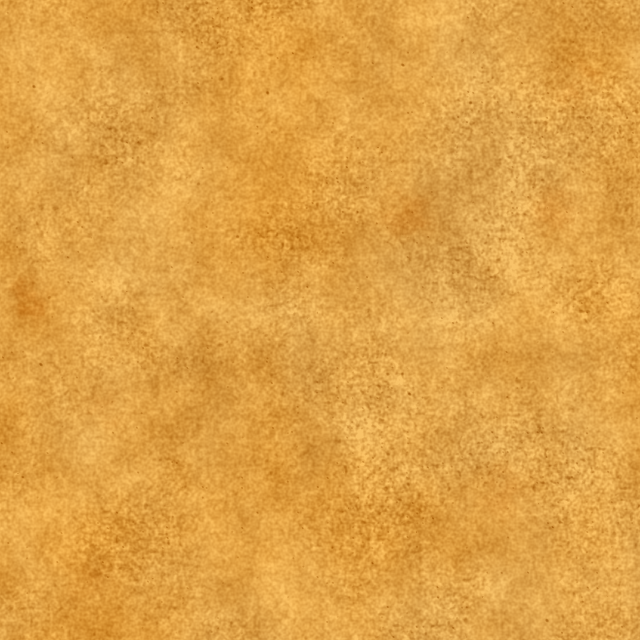
This texture is drawn by a three.js fragment shader. Its source:

```glsl
// Aged golden parchment with cloudy stains, fine fibrous grain and dark specks.
varying vec2 vUv;

vec2 hash2(vec2 p) {
  vec3 q = fract(p.xyx * vec3(0.1031, 0.1030, 0.0973));
  q += dot(q, q.yzx + 33.33);
  return fract((q.xx + q.yz) * q.zy);
}

float cornerSlope(vec2 cell, vec2 offset) {
  float angle = 6.2832 * hash2(cell + 57.0).x;
  return dot(vec2(cos(angle), sin(angle)), offset);
}

float gradientNoise(vec2 p) {
  vec2 i = floor(p), f = p - i;
  vec2 u = f * f * f * (f * (f * 6.0 - 15.0) + 10.0);
  vec2 e = vec2(1.0, 0.0);
  float low = mix(cornerSlope(i, f), cornerSlope(i + e, f - e), u.x);
  float high = mix(cornerSlope(i + e.yx, f - e.yx), cornerSlope(i + e.xx, f - e.xx), u.x);
  return mix(low, high, u.y);
}

float fbm(vec2 p) {
  float sum = 0.0, amp = 1.0;
  for (int i = 0; i < 5; i++) {
    sum += amp * gradientNoise(p);
    p = mat2(1.6, 1.2, -1.2, 1.6) * p + 19.7;
    amp *= 0.58;
  }
  return sum;
}

// Sparse soft dots, one candidate per cell; density is the share of filled cells.
float specks(vec2 p, float density) {
  vec2 pick = hash2(floor(p) + 11.0);
  vec2 d = fract(p) - mix(vec2(0.32), vec2(0.68), hash2(floor(p) + 83.0));
  d.x += 0.8 * (pick.y - 0.5) * d.y;
  float spot = 1.0 - smoothstep(0.06, 0.32, length(d));
  return spot * step(pick.x, density) * mix(0.35, 1.0, pick.y);
}

// A few small rusty blots with ragged outlines.
float blots(vec2 uv) {
  float sum = 0.0;
  vec2 ragged = uv + 0.035 * vec2(fbm(uv * 24.0), fbm(uv * 24.0 + 40.0));
  for (int i = 0; i < 7; i++) {
    vec2 seed = vec2(float(i) * 7.0 + 3.0, 29.0);
    float radius = mix(0.016, 0.036, hash2(seed + 5.0).x);
    vec2 d = (ragged - hash2(seed)) / radius;
    sum += exp(-dot(d, d)) * mix(0.2, 0.6, hash2(seed + 9.0).y);
  }
  return sum;
}

void main() {
  vec2 uv = vUv;

  // Broad clouds, drawn out slightly downwards
  vec2 warp = 0.05 * vec2(gradientNoise(uv * 6.0 + 3.0), gradientNoise(uv * 6.0 + 31.0));
  float clouds = fbm((uv + warp) * vec2(5.0, 4.2) + 8.0);
  float streaks = gradientNoise(uv * vec2(19.0, 5.0) + 60.0);
  float mottle = fbm(uv * 17.0 + 120.0);

  // Fine grain, rougher in some patches than in others
  float patches = smoothstep(-0.35, 0.5, fbm(uv * 4.0 + 210.0) + 0.25 * (uv.x - 0.5));
  float grain = 0.50 * gradientNoise(uv * 139.0 + 0.37)
              + 0.36 * gradientNoise(uv * 73.0 + 300.0)
              + 0.46 * gradientNoise(uv * 207.0 + 500.0);

  float tone = 0.43 * clouds + 0.14 * streaks + 0.33 * mottle;
  tone += grain * mix(0.8, 1.35, patches) + 0.05;

  // Dark pits and specks gather in the rough patches
  float pits = smoothstep(0.18, 0.58, gradientNoise(uv * 112.0 + 400.0));
  float dots = specks(uv * 128.0, 0.02 + 0.12 * patches * patches);
  float rareDots = specks(uv * 85.0 + 700.0, 0.0015);
  tone -= 0.65 * pits * mix(0.25, 1.0, patches) + 0.7 * dots + 1.2 * rareDots;

  // Hue drifts between rusty orange and dull straw, warmer on the left
  float blot = blots(uv);
  float warmth = 1.9 * fbm(uv * vec2(3.4, 2.8) + 150.0) + 0.8 * (0.45 - uv.x);
  warmth = clamp(warmth, -1.2, 1.4);
  tone -= 0.12 * max(warmth, 0.0) + 0.4 * blot;

  vec3 colour = vec3(0.876, 0.634, 0.279);
  colour += clamp(tone, -2.2, 0.62) * vec3(0.17, 0.20, 0.18);
  colour += warmth * vec3(0.013, -0.003, -0.022);
  colour += blot * vec3(0.02, -0.03, -0.04);
  gl_FragColor = vec4(clamp(colour, 0.0, 1.0), 1.0);
}
```
